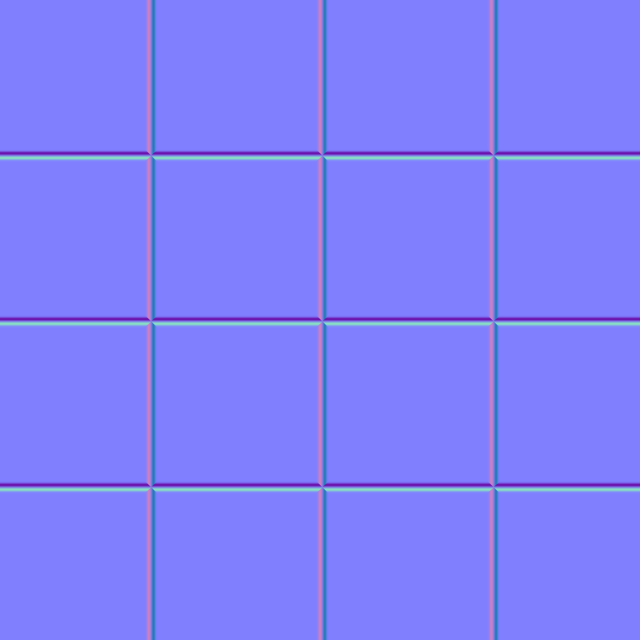
Give the GLSL for this texture map, as a WebGL 2 fragment shader.

```glsl
#version 300 es
precision highp float;

uniform vec2 u_resolution;
out vec4 fragColor;

// Soft stripe with its peak at the given offset from the seam
float stripe(float dist, float offset, float width, float pixel) {
    float t = (dist - offset) / max(width, 0.8 * pixel);
    return exp(-t * t);
}

void main() {
    vec2 uv = gl_FragCoord.xy / u_resolution;
    vec2 pixel = 1.0 / u_resolution;

    // Signed distance to the nearest vertical and horizontal seam
    vec2 pitch = vec2(0.2676, 0.2591);
    vec2 seam = (fract((uv - vec2(0.5038, 0.4978)) / pitch + 0.5) - 0.5) * pitch;

    // Mitre the bevels where the seams cross
    float vertical = smoothstep(-0.0016, 0.0016, abs(seam.y) - abs(seam.x));
    float horizontal = 1.0 - vertical;

    vec3 flatNormal = vec3(0.5, 0.5, 1.0);
    vec3 rightSlope = vec3(0.81, 0.50, 0.75);
    vec3 leftSlope = vec3(0.14, 0.48, 0.72);
    vec3 downSlope = vec3(0.42, 0.06, 0.67);
    vec3 upSlope = vec3(0.53, 0.88, 0.76);

    // Two opposing slopes form each groove
    vec3 color = flatNormal;
    color += (rightSlope - flatNormal) * vertical * stripe(seam.x, -0.0037, 0.0032, pixel.x);
    color += (leftSlope - flatNormal) * vertical * stripe(seam.x, 0.0037, 0.0029, pixel.x);
    color += (downSlope - flatNormal) * horizontal * stripe(seam.y, 0.0036, 0.0029, pixel.y);
    color += (upSlope - flatNormal) * horizontal * stripe(seam.y, -0.0037, 0.0030, pixel.y);

    fragColor = vec4(clamp(color, 0.0, 1.0), 1.0);
}
```
